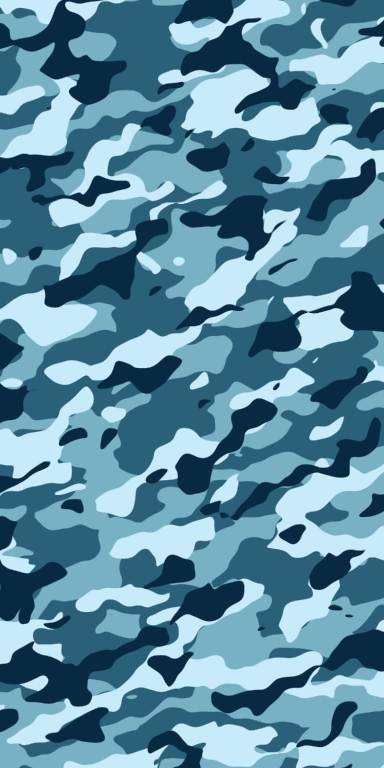
Give the GLSL for this pattern, as a WebGL 1 fragment shader.

```glsl
precision highp float;
// Four-tone blue camouflage: slanted, elongated blobs on a teal ground.
// Each tone is a thresholded, domain-warped gradient noise, stretched along
// its own slant; the layers are stacked mid blue, pale blue, then navy.
uniform vec2 u_resolution;

const vec3 TEAL = vec3(0.17, 0.38, 0.47);
const vec3 MID_BLUE = vec3(0.47, 0.69, 0.77);
const vec3 PALE_BLUE = vec3(0.78, 0.92, 0.98);
const vec3 NAVY = vec3(0.03, 0.16, 0.26);

// Random unit vector for a lattice cell
vec2 cellGradient(vec2 cell) {
  vec3 h = fract(vec3(cell.xyx) * vec3(0.1031, 0.1030, 0.0973));
  h += dot(h, h.yzx + 33.33);
  float angle = 6.2832 * fract((h.x + h.y) * h.z);
  return vec2(cos(angle), sin(angle));
}

float gradientNoise(vec2 p) {
  vec2 i = floor(p), f = p - i;
  vec2 w = f * f * f * (f * (f * 6.0 - 15.0) + 10.0);
  vec2 e = vec2(1.0, 0.0);
  float low = mix(dot(cellGradient(i), f),
                  dot(cellGradient(i + e), f - e), w.x);
  float high = mix(dot(cellGradient(i + e.yx), f - e.yx),
                   dot(cellGradient(i + 1.0), f - 1.0), w.x);
  return mix(low, high, w.y);
}

// Blob field: wobbled, turned to the slant, stretched along it
float blobField(vec2 p, float slant, vec2 frequency, float seed) {
  vec2 wobble = vec2(gradientNoise(p * 13.0 + seed),
                     gradientNoise(p * 13.0 + seed + 57.3));
  p += wobble * vec2(0.055, 0.035);
  float c = cos(slant), s = sin(slant);
  vec2 q = mat2(c, -s, s, c) * p * frequency + seed;
  return gradientNoise(q) + 0.35 * gradientNoise(q * 2.1 + 19.7);
}

// Share of the pixel inside the blobs, from the distance to their edge
float blobMask(vec2 p, float slant, vec2 frequency, float seed, float level) {
  vec2 px = vec2(1.0 / u_resolution.x, 0.0);
  float f = blobField(p, slant, frequency, seed);
  vec2 slope = vec2(blobField(p + px, slant, frequency, seed),
                    blobField(p + px.yx, slant, frequency, seed)) - f;
  return clamp(0.5 + (f - level) / (1.3 * length(slope) + 0.0001), 0.0, 1.0);
}

void main() {
  vec2 p = gl_FragCoord.xy / u_resolution.x;
  vec3 color = TEAL;
  color = mix(color, MID_BLUE, blobMask(p, 0.30, vec2(4.6, 10.5), 11.4, 0.052));
  color = mix(color, PALE_BLUE, blobMask(p, 0.38, vec2(4.8, 10.0), 83.7, 0.125));
  color = mix(color, NAVY, blobMask(p, 0.48, vec2(5.2, 11.0), 147.2, 0.212));
  gl_FragColor = vec4(color, 1.0);
}
```
